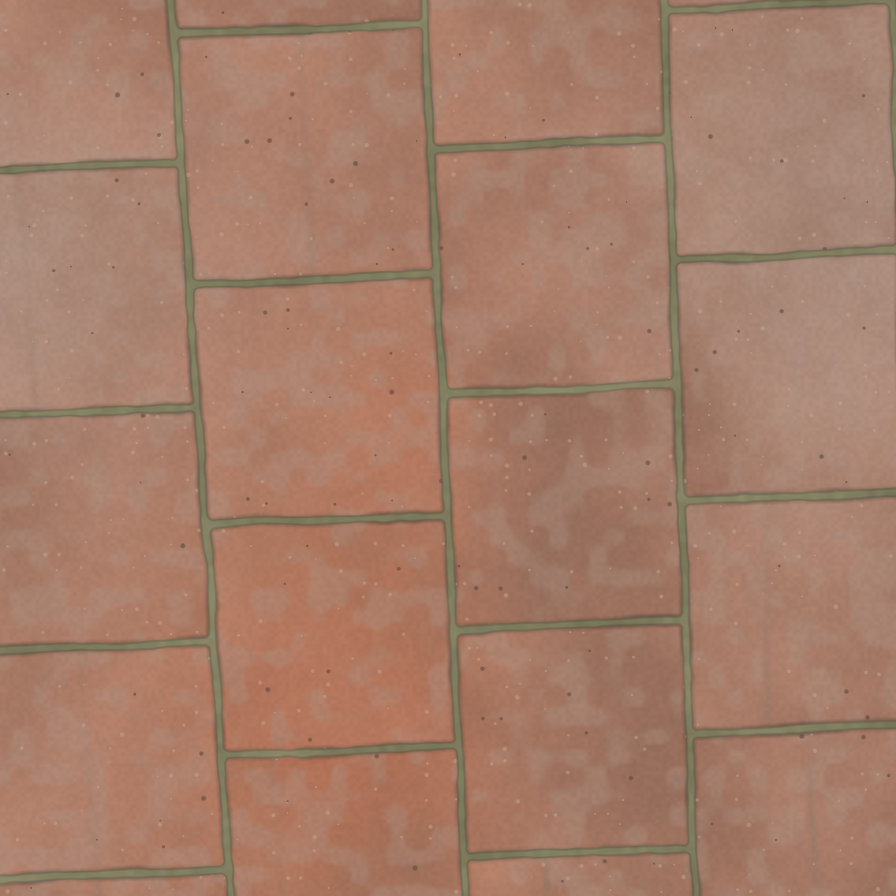
A Shadertoy shader for this texture:

```glsl
const vec3 CLAY = vec3(0.655, 0.475, 0.395);
const vec3 ORANGE = vec3(0.695, 0.445, 0.340);
const vec3 BROWN = vec3(0.590, 0.430, 0.360);
const vec3 SHEEN = vec3(0.675, 0.565, 0.510);
const vec3 GROUT_DARK = vec3(0.44, 0.43, 0.32);
const vec3 GROUT_LIGHT = vec3(0.57, 0.55, 0.43);

float hash(vec2 p) {
    vec3 q = fract(vec3(p.xyx) * 0.1031);
    q += dot(q, q.yzx + 33.33);
    return fract((q.x + q.y) * q.z);
}

float noise(vec2 p) {
    vec2 cell = floor(p);
    vec2 f = fract(p);
    f = f * f * (3.0 - 2.0 * f);
    return mix(mix(hash(cell), hash(cell + vec2(1, 0)), f.x),
               mix(hash(cell + vec2(0, 1)), hash(cell + vec2(1, 1)), f.x), f.y);
}

float fbm(vec2 p) {
    float sum = 0.0;
    float amplitude = 0.5;
    for (int i = 0; i < 5; i++) {
        sum += amplitude * noise(p);
        p = mat2(1.6, 1.2, -1.2, 1.6) * p + 7.3;
        amplitude *= 0.5;
    }
    return sum;
}

float glow(vec2 p, vec2 center, vec2 size) {
    vec2 q = (p - center) / size;
    return exp(-dot(q, q));
}

// Scattered dots of varied size, one candidate per grid cell
float specks(vec2 p, float cells, float density, float radius) {
    vec2 cell = floor(p * cells);
    vec2 center = 0.3 + 0.4 * vec2(hash(cell + 11.0), hash(cell + 37.0));
    float size = radius * (0.5 + hash(cell + 71.0));
    float dist = length(fract(p * cells) - center);
    return step(hash(cell), density) * (1.0 - smoothstep(size * 0.4, size, dist));
}

// Leaning vertical joint; depth runs from 0 at the top to 1 at the bottom
float jointX(float i, float depth) {
    float top = 0.191 + 0.288 * i - 0.0065 * i * i;
    float bottom = 0.258 + 0.265 * i - 0.003 * i * i;
    return mix(top, bottom, depth);
}

// Returns tile id in xy and position inside the tile in zw; edge is signed distance
vec4 tileAt(vec2 p, float halfJoint, out float edge) {
    float depth = 1.0 - p.y;
    float column = 0.0;
    for (int i = 0; i < 4; i++) column += step(jointX(float(i), depth), p.x);
    float left = jointX(column - 1.0, depth);
    float right = jointX(column, depth);

    // Rows tilt, shrink with depth and shift from column to column
    float tilted = depth + 0.042 * (p.x - 0.5 * (left + right));
    float row = 3.5 * tilted + 0.26 * tilted * tilted - 0.664 - 0.452 * column;
    float v = fract(row);
    float rowScale = 3.5 + 0.52 * tilted;

    vec2 inset = vec2(min(p.x - left, right - p.x), min(v, 1.0 - v) / rowScale) - halfJoint;
    float corner = 0.005;
    edge = corner - length(max(corner - inset, 0.0));
    return vec4(column, floor(row), (p.x - left) / (right - left), v);
}

vec3 tileColor(vec2 p, vec4 tile, float edge) {
    vec2 seed = tile.xy + 20.0;
    float tone = hash(seed);
    vec2 local = p + seed * 3.7;
    float cloud = fbm(local * 7.0) - 0.48;

    // Broad colour shifts from firing and from reflected light
    float warm = glow(p, vec2(0.38, 0.20), vec2(0.20, 0.28)) + 0.5 * glow(p, vec2(0.45, 0.53), vec2(0.09, 0.12));
    float brown = glow(p, vec2(0.64, 0.32), vec2(0.12, 0.30)) + glow(p, vec2(0.98, 0.02), vec2(0.25, 0.18));
    float sheen = glow(p, vec2(0.0, 0.70), vec2(0.20, 0.20)) + glow(p, vec2(0.94, 0.76), vec2(0.22, 0.34));
    vec3 color = mix(CLAY, ORANGE, clamp(warm + cloud * 0.9, 0.0, 1.0));
    color = mix(color, BROWN, clamp(0.65 * brown - cloud * 0.8 + 0.25 * (tone - 0.5), 0.0, 1.0));
    color = mix(color, SHEEN, clamp(0.8 * sheen + 0.7 * cloud, 0.0, 1.0));
    color *= 1.0 + 0.06 * (tone - 0.5) + 0.14 * cloud;

    // Faint vertical rub marks on some tiles
    float streakX = 0.2 + 0.6 * hash(seed + 5.0) + 0.015 * noise(local * 12.0);
    float streak = exp(-pow((tile.z - streakX) / 0.018, 2.0)) * step(0.55, hash(seed + 9.0));
    color = mix(color, vec3(0.54, 0.46, 0.41), 0.4 * streak * noise(local * vec2(30.0, 9.0)));

    // Worn pale border, dark rim, grain, chips and pits
    float wear = smoothstep(0.45, 0.8, noise(p * 45.0));
    color = mix(color, SHEEN, 0.4 * wear * (1.0 - smoothstep(0.002, 0.018, edge)));
    color *= 1.0 - 0.24 * (1.0 - smoothstep(0.0, 0.005, edge)) * noise(p * 28.0 + 4.0);
    color *= 0.975 + 0.05 * noise(p * 240.0);
    color = mix(color, vec3(0.78, 0.65, 0.56), 0.5 * specks(p, 70.0, 0.12, 0.16));
    return mix(color, vec3(0.36, 0.28, 0.23), 0.6 * specks(p + 3.0, 42.0, 0.07, 0.11));
}

void mainImage(out vec4 fragColor, in vec2 fragCoord) {
    vec2 p = fragCoord / iResolution.xy;
    float blur = 0.0008 + 0.75 / iResolution.y;

    // Hand-laid unevenness along the joints
    vec2 wobble = vec2(noise(p * 14.0), noise(p * 14.0 + 50.0)) - 0.5;
    float halfJoint = 0.0047 + 0.0018 * (noise(p * 65.0) - 0.5);
    float edge;
    vec4 tile = tileAt(p + 0.004 * wobble, halfJoint, edge);

    vec3 grout = mix(GROUT_DARK, GROUT_LIGHT, 0.35 * noise(p * 110.0) + 0.65 * noise(p * 13.0 + 8.0));
    grout *= 1.0 - 0.2 * smoothstep(-0.003, 0.0, edge);
    vec3 color = mix(grout, tileColor(p, tile, edge), smoothstep(-blur, blur, edge));
    fragColor = vec4(color, 1.0);
}
```
